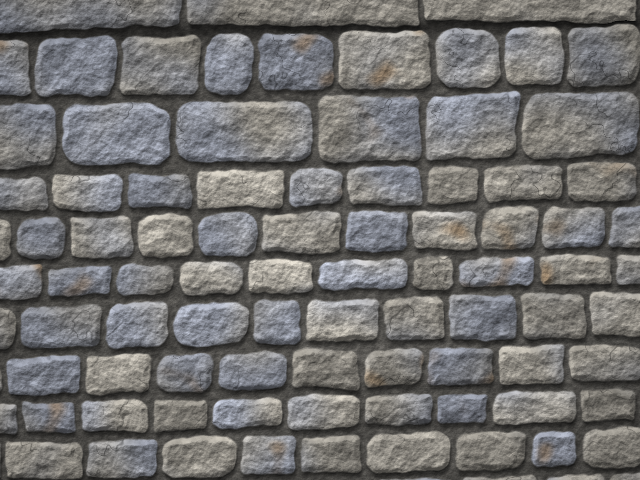
A Shadertoy shader for this texture:

```glsl
// A weathered rubble wall: uneven courses of rough grey stones in dark mortar.
// Each course is split at jittered joints into warped rounded boxes, and a
// height field of gradient noise is lit from the upper left for chipped faces.

// Per course, top to bottom: lower edge, stones across, first joint (0..1)
const vec3 COURSES[11] = vec3[11](
    vec3(0.060, 3.0, 0.330), vec3(0.196, 8.2, 0.047), vec3(0.346, 5.7, 0.126),
    vec3(0.435, 9.0, 0.098), vec3(0.534, 9.6, 0.010), vec3(0.615, 8.8, 0.053),
    vec3(0.723, 9.0, 0.046), vec3(0.817, 9.3, 0.023), vec3(0.898, 9.2, 0.023),
    vec3(0.995, 8.8, 0.010), vec3(1.090, 8.0, 0.080));
const float WALL_WIDTH = 1.3333;
const float TILT = 0.022;
const vec3 WARM_STONE = vec3(0.545, 0.530, 0.500);
const vec3 COOL_STONE = vec3(0.500, 0.515, 0.555);
const vec3 MORTAR = vec3(0.305, 0.298, 0.285);
const vec3 RUST = vec3(0.47, 0.36, 0.24);

float hash(vec2 p) {
    vec3 q = fract(p.xyx * vec3(0.1031, 0.1030, 0.0973));
    q += dot(q, q.yzx + 33.33);
    return fract((q.x + q.y) * q.z);
}

float corner(vec2 cell, vec2 offset) {
    float angle = 6.2832 * hash(cell);
    return dot(vec2(cos(angle), sin(angle)), offset);
}

// Gradient noise, roughly -0.7..0.7
float noise(vec2 p) {
    vec2 i = floor(p), f = p - i, u = f * f * f * (f * (f * 6.0 - 15.0) + 10.0);
    vec2 x = vec2(1.0, 0.0), y = vec2(0.0, 1.0);
    return mix(mix(corner(i, f), corner(i + x, f - x), u.x),
               mix(corner(i + y, f - y), corner(i + 1.0, f - 1.0), u.x), u.y);
}

float fbm(vec2 p) {
    float sum = 0.0, amp = 1.0;
    for (int i = 0; i < 4; i++) {
        sum += amp * noise(p);
        p = mat2(1.6, 1.2, -1.2, 1.6) * p + 17.3;
        amp *= 0.55;
    }
    return sum;
}

float roundBox(vec2 p, vec2 halfSize, float radius) {
    vec2 q = abs(p) - halfSize + radius;
    return length(max(q, 0.0)) + min(max(q.x, q.y), 0.0) - radius;
}

float joint(float k, float row) {
    return k + 0.42 * (hash(vec2(k + 40.0, row * 7.0 + 3.0)) - 0.5);
}

// Signed distance to the stone around p; id receives (column, row)
float stoneDist(vec2 p, out vec2 id) {
    p += 0.008 * vec2(noise(p * 13.0), noise(p * 13.0 + 31.0));
    p += 0.004 * vec2(noise(p * 48.0 + 9.0), noise(p * 48.0 + 57.0));
    float depth = 1.0 - p.y + TILT * (p.x - 0.5 * WALL_WIDTH);
    int row = 0;
    for (int i = 0; i < 10; i++) row += int(depth > COURSES[i].x);
    vec3 course = COURSES[row];
    float top = row == 0 ? -0.05 : COURSES[max(row - 1, 0)].x;

    float r = float(row), c = (p.x / WALL_WIDTH - course.z) * course.y;
    float k = floor(c);
    if (c < joint(k, r)) k -= 1.0;
    else if (c >= joint(k + 1.0, r)) k += 1.0;
    id = vec2(k, r);

    float left = joint(k, r), right = joint(k + 1.0, r), unit = WALL_WIDTH / course.y;
    float shape = hash(id + 71.0), lean = hash(id + 23.0) - 0.5;
    vec2 halfSize = 0.5 * vec2((right - left) * unit, course.x - top);
    vec2 local = vec2((c - 0.5 * (left + right)) * unit, depth - 0.5 * (top + course.x));
    local += local.yx * vec2(0.16, 0.08) * lean;
    halfSize -= vec2(0.0065, 0.0065 + 0.005 * hash(id + 5.0));
    float radius = min(halfSize.x, halfSize.y) * (row == 0 ? 0.15 : mix(0.25, 0.75, shape * shape));
    return roundBox(local, halfSize, radius);
}

// Surface height: bulging chipped stones above gritty mortar
float relief(vec2 p) {
    vec2 id;
    float body = smoothstep(-0.013, 0.004, stoneDist(p, id));
    vec2 q = p + id * 3.7;
    float chips = 0.011 * fbm(q * 17.0) - 0.010 * abs(noise(q * 24.0 + 8.0));
    return (1.0 - body) * (0.012 + chips) + 0.0022 * fbm(p * 75.0);
}

// Stone colour with cool or warm tint, mottling, cracks and rare rust
vec3 stoneColor(vec2 p, vec2 id) {
    vec2 q = p + id * 3.7;
    float coolness = smoothstep(-0.35, 0.45, noise(q * 6.0) + hash(id + 11.0) - 0.55);
    vec3 color = mix(WARM_STONE, COOL_STONE, coolness);
    color *= 0.90 + 0.22 * hash(id + 2.0) + 0.17 * fbm(q * 12.0) + 0.13 * fbm(q * 55.0);
    float rust = smoothstep(0.15, 0.6, noise(q * 14.0 + 4.0)) * step(0.72, hash(id + 37.0));
    color = mix(color, RUST, 0.65 * rust);
    float crack = 1.0 - smoothstep(0.0, 0.035, abs(noise(q * 11.0 + 0.3 * noise(q * 50.0))));
    return color * (1.0 - 0.28 * crack * smoothstep(0.0, 0.3, noise(q * 8.0 + 19.0)));
}

void mainImage(out vec4 fragColor, in vec2 fragCoord) {
    vec2 p = fragCoord / iResolution.y, id, other;
    float edge = 1.2 / iResolution.y, e = 0.0018;
    float cover = 1.0 - smoothstep(-edge, edge, stoneDist(p, id));

    // Mortar, shaded beneath each stone and under the coping
    float overhang = 1.0 - smoothstep(-0.007, 0.005, stoneDist(p + vec2(-0.003, 0.011), other));
    vec3 mortar = MORTAR * (1.0 + 0.25 * fbm(p * 60.0) + 0.15 * fbm(p * 9.0));
    float depth = 1.0 - p.y + TILT * (p.x - 0.5 * WALL_WIDTH);
    mortar *= (1.0 - 0.42 * overhang) * (0.6 + 0.4 * smoothstep(0.0, 0.03, abs(depth - 0.062)));
    vec3 color = mix(mortar, stoneColor(p, id), cover);

    // Relief lighting and soft darkening towards the corners
    float h = relief(p);
    vec2 slope = vec2(relief(p + vec2(e, 0.0)) - h, relief(p + vec2(0.0, e)) - h) / e;
    color *= 1.0 + 0.38 * clamp(dot(-slope, vec2(-0.4, 0.92)), -1.2, 0.9);
    vec2 fromCenter = (p - vec2(0.70, 0.50)) / vec2(WALL_WIDTH, 1.0);
    color *= 1.06 - 0.50 * dot(fromCenter, fromCenter);
    fragColor = vec4(clamp(color, 0.0, 1.0), 1.0);
}
```
